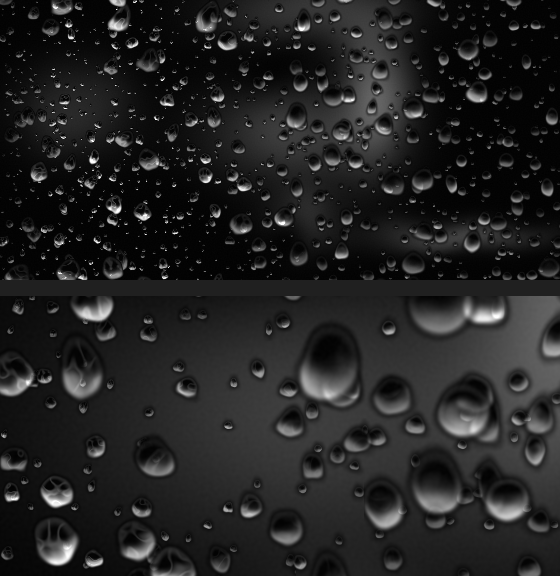
Top: the whole. Bottom: its middle third, enlarged.
A Shadertoy shader for this texture:

```glsl
// Rain drops on a dark window pane in front of soft, out-of-focus lights.
// Jittered grids of four sizes scatter the drops; each one is a warped
// teardrop, dark above and lit below, and focus is lost toward the right.

const float BASE_GREY = 0.012;
const float DROP_DARK = 0.015;

vec2 hash2(vec2 p) {
    vec3 q = fract(p.xyx * vec3(0.1031, 0.1030, 0.0973));
    q += dot(q, q.yzx + 33.33);
    return fract((q.xx + q.yz) * q.zy);
}

float gradDot(vec2 cell, vec2 offset, vec2 f) {
    return dot(hash2(cell + offset) * 2.0 - 1.0, f - offset);
}

// Gradient noise, roughly -0.7 to 0.7
float gradientNoise(vec2 p) {
    vec2 i = floor(p);
    vec2 f = p - i;
    vec2 u = f * f * f * (f * (f * 6.0 - 15.0) + 10.0);
    float low = mix(gradDot(i, vec2(0, 0), f), gradDot(i, vec2(1, 0), f), u.x);
    float high = mix(gradDot(i, vec2(0, 1), f), gradDot(i, vec2(1, 1), f), u.x);
    return mix(low, high, u.y);
}

// 1 below lo, 0 above hi
float fall(float lo, float hi, float x) {
    return 1.0 - smoothstep(lo, hi, x);
}

float glow(vec2 p, vec2 center, vec2 size) {
    vec2 q = (p - center) / size;
    return exp(-dot(q, q));
}

// Blurred lights and shadows behind the glass
float backdrop(vec2 p) {
    vec2 w = p + 0.05 * vec2(gradientNoise(p * 4.0 + 7.0), gradientNoise(p * 4.0 + 31.0));
    float grey = BASE_GREY;
    grey += 0.15 * glow(w, vec2(0.27, 0.60), vec2(0.19, 0.17));
    grey += 0.23 * glow(w, vec2(1.03, 0.53), vec2(0.28, 0.17));
    grey += 0.20 * glow(w, vec2(1.10, 0.96), vec2(0.32, 0.12));
    grey += 0.34 * glow(w, vec2(1.34, 0.66), vec2(0.12, 0.26));
    grey += 0.24 * glow(w, vec2(1.64, 0.16), vec2(0.28, 0.05));
    grey += 0.16 * glow(w, vec2(1.09, 0.22), vec2(0.12, 0.12));
    grey *= 1.0 - 0.75 * glow(w, vec2(0.98, 0.76), vec2(0.19, 0.07));
    grey *= 1.0 - 0.85 * glow(w, vec2(1.02, 0.14), vec2(0.08, 0.08));
    return grey;
}

// Tone inside a drop: q is local position, d its distance (1 at the rim)
float dropTone(vec2 q, float d, vec2 seed, float light, float focus) {
    float ripple = gradientNoise(q * mix(0.9, 1.6, focus) + seed * 40.0);
    float crescent = fall(-0.75, mix(0.40, 0.15, focus), q.y + 0.6 * ripple);
    crescent *= fall(0.78, 1.08, d);
    float core = 0.5 * glow(q, vec2(0.0, -0.05), vec2(0.5, 0.28));
    float veins = fall(0.0, 0.14, abs(ripple + 0.08)) * fall(0.5, 0.95, d);
    float rim = smoothstep(0.55, 0.8, d) * fall(0.82, 1.0, d);
    float lit = crescent * (1.0 - core) + 0.3 * focus * veins + 0.16 * rim;
    return DROP_DARK + light * lit;
}

// Lays one grid of drops over the grey value; radii are in canvas heights
float addDrops(float grey, vec2 p, float cell, vec2 radii, float density, float blur, float focus) {
    vec2 home = floor(p / cell);
    for (int y = -1; y <= 1; y++)
    for (int x = -1; x <= 1; x++) {
        vec2 id = home + vec2(x, y);
        vec2 key = id + cell * 900.0 + 50.0;
        vec2 place = hash2(key);
        vec2 form = hash2(key + 171.0);
        vec2 look = hash2(key + 313.0);
        if (look.x > density) continue;

        vec2 center = (id + 0.5 + 0.85 * (place - 0.5)) * cell;
        float radius = mix(radii.x, radii.y, form.x * sqrt(form.x)) + 0.25 * blur;
        vec2 q = (p - center) / radius;
        if (dot(q, q) > 9.0) continue;

        // Tilt, stretch, taper and wobble the disc
        float tilt = (form.y - 0.5) * mix(0.6, 1.2, focus);
        q = mat2(cos(tilt), sin(tilt), -sin(tilt), cos(tilt)) * q;
        float stretch = mix(0.95, 1.55, place.x * place.y);
        q *= vec2(sqrt(stretch), 1.0 / stretch);
        float wobble = gradientNoise(q * 0.9 + look * 60.0);
        float taper = 1.0 + 0.35 * form.y * clamp(q.y, -1.0, 1.0);
        float d = length(q * vec2(taper, 1.0)) + mix(0.2, 0.42, focus) * wobble;

        float mask = fall(-blur, blur, (d - 1.0) * radius);
        float edge = smoothstep(-0.05, 0.25, center.x) * fall(1.75, 2.3, center.x);
        float light = mix(0.36, 0.86, look.y * look.y) * mix(0.45, 1.0, edge);
        light = light * mix(0.74, 1.0, focus) + 0.7 * grey;
        grey = mix(grey, dropTone(q, d, look, light, focus), mask);
    }
    return grey;
}

void mainImage(out vec4 fragColor, in vec2 fragCoord) {
    vec2 p = fragCoord / iResolution.y;
    p.x *= 2.0 * iResolution.y / iResolution.x;

    float focus = fall(0.5, 1.3, p.x);
    float blur = max(mix(0.0085, 0.0025, focus), 0.7 / iResolution.y);

    float grey = backdrop(p);
    grey = addDrops(grey, p, 0.030, vec2(0.003, 0.006), mix(0.15, 0.42, focus), blur, focus);
    grey = addDrops(grey, p, 0.055, vec2(0.007, 0.014), 0.50, blur, focus);
    grey = addDrops(grey, p, 0.090, vec2(0.014, 0.027), mix(0.72, 0.55, focus), blur, focus);
    grey = addDrops(grey, p, 0.160, vec2(0.025, 0.045), 0.56, blur, focus);

    // Faint film grain
    grey += 0.015 * gradientNoise(p * 190.0);
    fragColor = vec4(vec3(clamp(grey, 0.0, 1.0)), 1.0);
}
```
